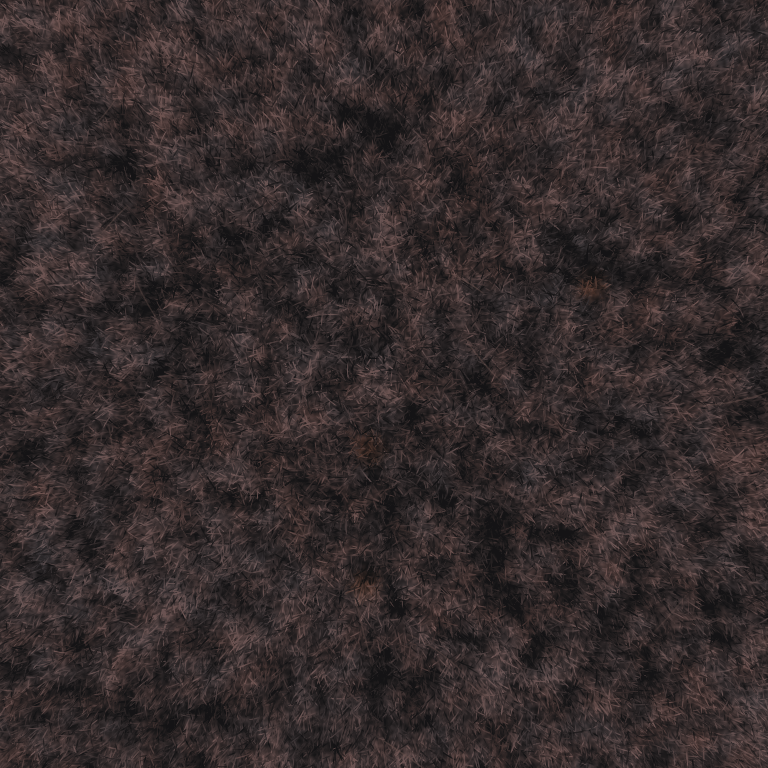
A WebGL 2 fragment shader for this texture:

```glsl
#version 300 es
precision highp float;
// Dark, reddish dry grass from above: frayed tufts leaning outward, with stray stalks.

uniform vec2 u_resolution;
out vec4 fragColor;

const vec3 SHADE_COLOR = vec3(0.110, 0.100, 0.104);
const vec3 STRAW_COLOR = vec3(0.330, 0.262, 0.258);
const vec3 RUST_SHIFT = vec3(0.055, 0.008, -0.022);
const vec3 WARM_SHIFT = vec3(0.028, -0.004, -0.016);
const vec3 STALK_COLOR = vec3(0.40, 0.31, 0.29);
const vec2 CENTER = vec2(0.5);
const float MEAN_TONE = 0.47;
const float TUFT_CONTRAST = 0.76;
const float BLADE_CONTRAST = 1.05;
const float GRAIN_CONTRAST = 0.50;
const float GRAIN_SCALE = 150.0;
const float TUFT_SCALE = 21.0;
const float BLADE_CELLS = 62.0;
const float BLADE_WIDTH = 0.0008;
const float BLADE_BEND = 16.0;
const int BLADE_LAYERS = 11;
const int STALKS = 20;
const int RUST_TUFTS = 3;
const float TAU = 6.28318;

vec3 hash3(vec2 p) {
  vec3 q = fract(p.xyx * vec3(0.1031, 0.1030, 0.0973));
  q += dot(q, q.yxz + 33.33);
  return fract((q.xxy + q.yzz) * q.zyx);
}

float cornerSlope(vec2 cell, vec2 offset) {
  float angle = TAU * hash3(cell + 71.0).x;
  return dot(vec2(cos(angle), sin(angle)), offset);
}

float gradientNoise(vec2 p) {
  vec2 i = floor(p), f = fract(p);
  vec2 u = f * f * f * (f * (f * 6.0 - 15.0) + 10.0);
  vec2 e = vec2(1.0, 0.0);
  return mix(mix(cornerSlope(i, f), cornerSlope(i + e, f - e), u.x),
             mix(cornerSlope(i + e.yx, f - e.yx), cornerSlope(i + 1.0, f - 1.0), u.x), u.y);
}

float tuftHeight(vec2 p) {
  return gradientNoise(p * TUFT_SCALE)
       + 0.75 * gradientNoise(p * TUFT_SCALE * 2.1 + 19.0)
       + 0.50 * gradientNoise(p * TUFT_SCALE * 4.3 + 67.0)
       + 0.55 * gradientNoise(p * TUFT_SCALE * 0.33 + 47.0);
}

// Coverage of a tapered, bent strand; offset is measured from its middle.
float strand(vec2 offset, vec2 dir, float halfLength, float width, float bend, float pixel) {
  float along = dot(offset, dir);
  float across = dot(offset, vec2(-dir.y, dir.x)) - bend * along * along;
  float body = 1.0 - smoothstep(width - 0.6 * pixel, width + 0.6 * pixel, abs(across));
  return body * (1.0 - smoothstep(0.4 * halfLength, halfLength, abs(along)));
}

// Overlapping blades: xy is the root of the top blade, z its brightness offset.
vec3 bladeField(vec2 p, float pixel) {
  vec3 field = vec3(p, -0.15);
  for (int layer = 0; layer < BLADE_LAYERS; layer++) {
    vec2 shift = hash3(vec2(float(layer), 5.0)).xy;
    vec2 cell = floor(p * BLADE_CELLS + shift);
    for (int k = 0; k < 9; k++) {
      vec2 id = cell + vec2(k % 3 - 1, k / 3 - 1);
      vec3 place = hash3(id + float(layer) * 61.7);
      vec3 form = hash3(id + float(layer) * 37.3 + 211.0);
      vec2 middle = (id + place.xy - shift) / BLADE_CELLS;
      // Blades lean away from the center, more loosely near it.
      vec2 outward = middle - CENTER;
      float spread = mix(3.1, 1.4, smoothstep(0.03, 0.45, length(outward)));
      float angle = atan(outward.y, outward.x) + (form.x + form.y - 1.0) * spread;
      vec2 dir = vec2(cos(angle), sin(angle));
      float halfLength = mix(0.4, 0.95, form.z) / BLADE_CELLS;
      vec2 offset = p - middle;
      float cover = strand(offset, dir, halfLength, BLADE_WIDTH, (form.y - 0.5) * BLADE_BEND, pixel);
      float tipLight = 0.2 * dot(offset, dir) / halfLength;
      field = mix(field, vec3(middle - dir * halfLength * 0.6, place.z - 0.5 + tipLight), cover);
    }
  }
  return field;
}

void main() {
  float pixel = 1.0 / u_resolution.y;
  vec2 p = gl_FragCoord.xy * pixel;
  vec3 blade = bladeField(p, pixel);

  // Tufts are sampled at blade roots, which frays their outlines.
  float tuft = tuftHeight(blade.xy);
  float grain = gradientNoise(p * GRAIN_SCALE + 11.0);
  float fiber = BLADE_CONTRAST * blade.z + GRAIN_CONTRAST * grain;
  float tone = MEAN_TONE + TUFT_CONTRAST * tuft + fiber * clamp(0.9 + 0.7 * tuft, 0.4, 1.4);
  tone += 0.25 * (length(p - CENTER) - 0.38);
  tone = clamp(tone, -0.15, 1.4);
  vec3 color = mix(SHADE_COLOR, STRAW_COLOR, tone);
  float warmth = 0.6 * gradientNoise(p * 6.0 + 83.0) + gradientNoise(blade.xy * 27.0 + 31.0);
  color += WARM_SHIFT * warmth * smoothstep(-0.1, 0.6, tone);

  // A few rust-colored tufts.
  for (int i = 0; i < RUST_TUFTS; i++) {
    vec2 spot = 0.15 + 0.7 * hash3(vec2(float(i), 17.0)).xy;
    float glow = 1.0 - smoothstep(0.004, 0.032, distance(blade.xy, spot));
    color += RUST_SHIFT * glow * clamp(0.35 + tone, 0.2, 1.0);
  }

  // Long pale stalks.
  for (int i = 0; i < STALKS; i++) {
    vec3 place = hash3(vec2(float(i), 131.0));
    vec3 form = hash3(vec2(float(i), 173.0));
    vec2 dir = vec2(cos(TAU * form.x), sin(TAU * form.x));
    float cover = strand(p - place.xy, dir, mix(0.025, 0.08, form.y), 0.0009, (form.z - 0.5) * 7.0, pixel);
    color = mix(color, STALK_COLOR, cover * mix(0.15, 0.55, place.z));
  }
  fragColor = vec4(color, 1.0);
}
```
